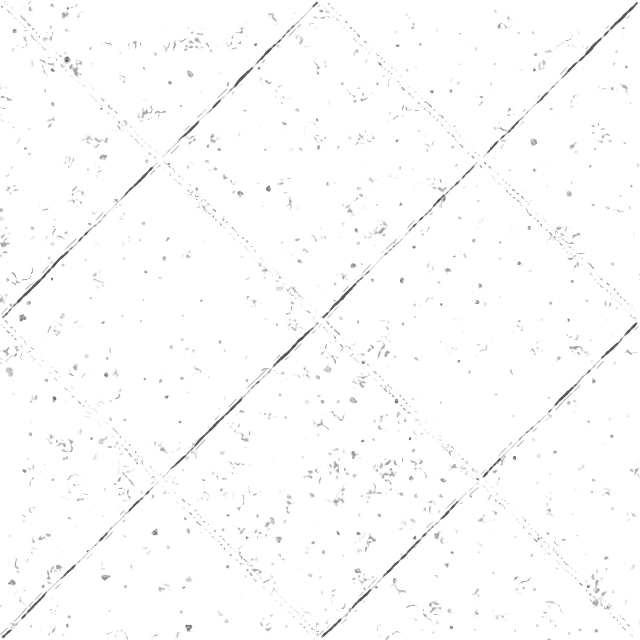
Reproduce this texture map procedurally as a Shadertoy shader.

```glsl
// White stone tiles laid on the diagonal, with broken dark seams, faint dotted seams and scattered pits.
#define TILES 2.0           // diagonal tiles across the canvas
#define SEAM_HALF 0.0014    // half width of the dark seams
#define SEAM_INK 0.66
#define TRACK_GAP 0.0085    // distance of the faint tracks from a seam centre
#define TRACK_INK 0.36
#define VEIN_SCALE 40.0
#define VEIN_INK 0.34
#define PIT_INK 0.5
#define STONE vec3(1.0)

float hash(vec2 p) {
    vec3 q = fract(p.xyx * vec3(0.1031, 0.1030, 0.0973));
    q += dot(q, q.yzx + 33.33);
    return fract((q.x + q.y) * q.z);
}

vec2 gradient(vec2 cell) {
    float angle = 6.2832 * hash(cell);
    return vec2(cos(angle), sin(angle));
}

float gnoise(vec2 p) {
    vec2 i = floor(p), f = p - i;
    vec2 w = f * f * f * (f * (f * 6.0 - 15.0) + 10.0);
    vec2 e = vec2(0.0, 1.0);
    float low = mix(dot(gradient(i), f), dot(gradient(i + e.yx), f - e.yx), w.x);
    float high = mix(dot(gradient(i + e.xy), f - e.xy), dot(gradient(i + e.yy), f - e.yy), w.x);
    return mix(low, high, w.y);
}

// Coverage of a band around zero, softened by one pixel
float band(float d, float halfWidth, float px) {
    return clamp((halfWidth - abs(d)) / px + 0.5, 0.0, 1.0);
}

// Dark seam of uneven width, with a hairline beside it
float darkSeam(float across, float along, float id, float px) {
    float side = gnoise(vec2(along * 3.0, id + 40.3));
    across += 0.0022 * gnoise(vec2(along * 9.0, id + 7.4));
    float swell = gnoise(vec2(along * 11.0, id + 3.6));
    float chip = gnoise(vec2(along * 45.0, across * 180.0 + id));
    float core = band(across, SEAM_HALF * (0.9 + 1.3 * swell + 0.8 * chip), px);
    core *= 0.35 + 0.65 * smoothstep(-0.3, 0.15, swell + 0.6 * chip);
    float hair = band(across - sign(side) * 0.0055, 0.0007, px);
    hair *= smoothstep(0.0, 0.25, gnoise(vec2(along * 18.0, id + 19.7)) + 0.4 * chip);
    return SEAM_INK * max(core, 0.5 * hair);
}

// Two crumbling dotted tracks either side of a pale seam
float paleSeam(float across, float along, float id, vec2 p, float px) {
    across += 0.004 * gnoise(vec2(along * 14.0, id + 5.2));
    float tracks = band(abs(across) - 0.5 * TRACK_GAP, 0.0012, px);
    float dots = smoothstep(0.02, 0.22, gnoise(p * 190.0));
    float wear = smoothstep(-0.25, 0.25, gnoise(vec2(along * 7.0, id + sign(across) * 9.3)));
    return TRACK_INK * tracks * dots * (0.25 + 0.75 * wear);
}

// Short curling veins, kept where a patch mask allows them
float veins(vec2 p, float density, float px) {
    vec2 warp = vec2(gnoise(p * 60.0), gnoise(p * 60.0 + 31.7));
    float ridge = gnoise(p * VEIN_SCALE + 0.7 * warp);
    float line = 1.0 - smoothstep(0.035, 0.06 + px * VEIN_SCALE, abs(ridge));
    float patches = gnoise(p * 27.0 + 12.3) + 0.35 * gnoise(p * 9.0 + 4.1) + density;
    float grit = smoothstep(-0.2, 0.25, gnoise(p * 150.0 + 8.8));
    return VEIN_INK * line * grit * smoothstep(0.23, 0.42, patches);
}

// Ragged pits, at most one per grid cell, in a coarse and a fine layer
float pits(vec2 p, float density, float px) {
    float ink = 0.0;
    for (int layer = 0; layer < 2; layer++) {
        float cells = layer == 0 ? 15.0 : 33.0;
        vec2 cell = floor(p * cells) + 71.0 * float(layer);
        vec2 spot = 0.22 + 0.56 * vec2(hash(cell + 3.1), hash(cell + 17.9));
        vec2 d = (fract(p * cells) - spot) / cells;
        float radius = mix(0.025, 0.085, pow(hash(cell + 29.3), 2.0)) / cells;
        float ragged = length(d) + 0.0045 * gnoise(p * 130.0) + 0.002 * gnoise(p * 260.0);
        float shape = clamp((radius - ragged) / (1.5 * px) + 0.5, 0.0, 1.0);
        float present = step(hash(cell + 51.7), 0.38 + density);
        float mottle = 0.75 + 0.7 * gnoise(p * 210.0 + 2.6);
        ink = max(ink, PIT_INK * present * shape * mottle * mix(0.35, 1.2, hash(cell + 83.3)));
    }
    return ink;
}

void mainImage(out vec4 fragColor, in vec2 fragCoord) {
    float px = 1.0 / iResolution.y;
    vec2 p = fragCoord * px;

    // Diagonal tile coordinates and signed distance to the nearest seams
    vec2 tile = vec2(p.x - p.y, p.x + p.y) * TILES;
    vec2 id = round(tile);
    vec2 toSeam = (tile - id) / (TILES * sqrt(2.0));
    float density = 0.22 * (hash(floor(tile) + 23.0) - 0.5);

    // Seams fade out where they cross
    vec2 clearing = smoothstep(0.003, 0.008, abs(toSeam.yx));
    float ink = darkSeam(toSeam.x, tile.y, id.x * 13.0, px) * clearing.x;
    ink = max(ink, paleSeam(toSeam.y, tile.x, id.y * 17.0, p, px) * clearing.y);

    // Surface wear gathers a little along the pale seams
    float edgeWear = 0.08 * exp(-abs(toSeam.y) * 40.0);
    ink = max(ink, veins(p, density + edgeWear, px));
    ink = max(ink, pits(p, density, px));

    fragColor = vec4(STONE * (1.0 - ink), 1.0);
}
```
